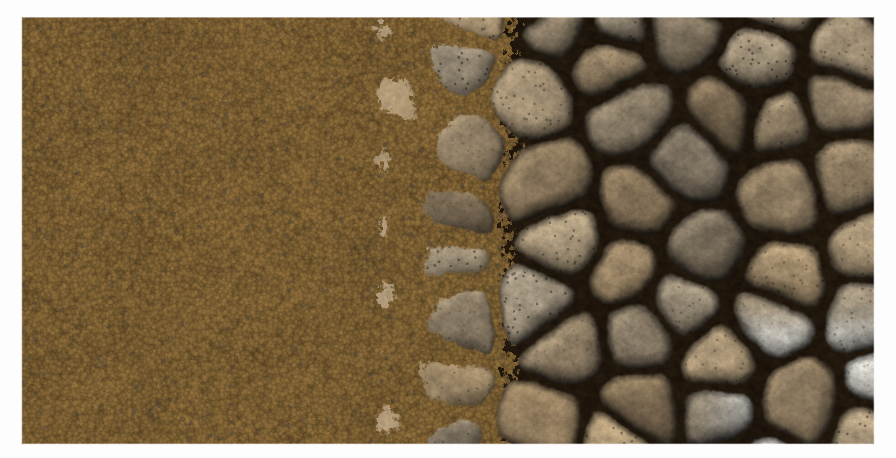
Write a Shadertoy shader that draws this texture.

```glsl
// Packed sand on the left giving way to a bed of rounded stones, in a white frame.
#define SAND vec3(0.455, 0.350, 0.185)
#define STONE_DARK vec3(0.47, 0.395, 0.295)
#define STONE_PALE vec3(0.70, 0.61, 0.47)
#define GAP_COLOR vec3(0.12, 0.085, 0.045)
#define FRAME_COLOR vec3(0.993)
#define PANEL vec4(0.048, 0.031, 1.908, 0.962)
#define STONE_CELL vec2(0.175, 0.140)
#define STONE_ORIGIN vec2(1.008, 0.141)
#define JITTER 0.62
#define ROUNDING 0.014
#define SHORE_LEFT 0.80
#define SHORE_RIGHT 1.15

vec2 hash2(vec2 p) {
    vec3 q = fract(p.xyx * vec3(0.1031, 0.1030, 0.0973));
    q += dot(q, q.yzx + 33.33);
    return fract((q.xx + q.yz) * q.zy);
}

// Cellular noise: x = distance to the nearest grain, y = random value of that grain.
vec2 grains(vec2 p) {
    vec2 cell = floor(p), nearest = vec2(9.0, 0.0);
    for (int j = -1; j <= 1; j++)
    for (int i = -1; i <= 1; i++) {
        vec2 id = cell + vec2(i, j);
        vec2 rnd = hash2(id + 17.0);
        float d = length(id + rnd - p);
        if (d < nearest.x) nearest = vec2(d, fract(rnd.x * 7.0 + rnd.y * 5.0));
    }
    return nearest;
}

// Layered, turned sines in about -1..1.
float mottle(vec2 p) {
    float sum = 0.0, amp = 0.5;
    for (int i = 0; i < 5; i++) {
        sum += amp * sin(p.x + 1.7 * sin(p.y)) * cos(p.y + 1.3 * sin(p.x * 0.8));
        p = mat2(1.5, 1.2, -1.2, 1.5) * p + 2.3;
        amp *= 0.65;
    }
    return sum;
}

// Staggered columns with random offsets.
vec2 stoneCenter(vec2 id) {
    float stagger = 0.5 * mod(id.x, 2.0);
    return STONE_ORIGIN + STONE_CELL * (id + vec2(0.0, -stagger) + JITTER * (hash2(id + 41.0) - 0.5));
}

// Rounded Voronoi stones: returns inner depth, outward slope and stone id.
float stones(vec2 p, out vec2 slope, out vec2 stoneId) {
    vec2 base = floor((p - STONE_ORIGIN) / STONE_CELL + 0.5);
    vec2 toOwn = vec2(0.0);
    float best = 9.0;
    for (int j = -2; j <= 2; j++)
    for (int i = -2; i <= 2; i++) {
        vec2 id = base + vec2(i, j);
        vec2 r = stoneCenter(id) - p;
        if (dot(r, r) < best) { best = dot(r, r); toOwn = r; stoneId = id; }
    }
    float total = 1e-9;
    slope = vec2(0.0);
    for (int j = -2; j <= 2; j++)
    for (int i = -2; i <= 2; i++) {
        vec2 id = stoneId + vec2(i, j);
        vec2 r = stoneCenter(id) - p;
        vec2 across = r - toOwn;
        if (dot(across, across) < 1e-6) continue;
        across = normalize(across);
        float w = exp(-dot(0.5 * (r + toOwn), across) / ROUNDING);
        total += w;
        slope += w * across;
    }
    slope /= total;
    return -ROUNDING * log(total);
}

vec3 sandColor(vec2 p) {
    vec2 fine = grains(p * 125.0), coarse = grains(p * 52.0 + 9.0);
    float shade = 1.20 - 0.30 * fine.x + 0.22 * (fine.y - 0.5) - 0.17 * coarse.x;
    shade += 0.07 * mottle(p * 14.0) + 0.04 * mottle(p * 70.0);
    vec3 col = SAND * shade;
    float pebble = step(0.90, coarse.y) * (1.0 - smoothstep(0.18, 0.42, coarse.x));
    return mix(col, vec3(0.34, 0.28, 0.19) * shade, 0.75 * pebble);
}

vec3 stoneColor(vec2 p, float depth, vec2 slope, vec2 id, float bury) {
    vec2 rnd = hash2(id + 5.0), tilt = hash2(id + 73.0) - 0.5;
    vec3 col = mix(STONE_DARK, STONE_PALE, 0.15 + 0.65 * rnd.x);
    col = mix(col, vec3(dot(col, vec3(0.34))) * vec3(1.05, 1.0, 0.91), 0.65 * rnd.y);
    // Pale grey shards gather in the lower right corner.
    float shard = step(0.62, rnd.y) * smoothstep(1.5, 1.65, p.x) * (1.0 - smoothstep(0.25, 0.35, p.y));
    col = mix(col, vec3(0.70, 0.69, 0.66), shard);
    // Rounded relief lit from above, with a broad facet.
    float rim = 1.0 - clamp(depth / 0.042, 0.0, 1.0);
    vec2 bump = slope * rim * 1.15 * (1.0 - 0.6 * bury) + tilt * 0.45;
    vec3 normal = normalize(vec3(bump + 0.10 * mottle(p * 48.0 + rnd * 9.0), 0.9));
    float light = max(dot(normal, normalize(vec3(-0.22, 0.62, 0.75))), 0.0);
    col *= 0.40 + 0.82 * light;
    col *= 1.0 + 0.13 * mottle(p * 38.0 + rnd * 20.0) + 0.09 * mottle(p * 150.0);
    // Small pits.
    vec2 pit = grains(p * 75.0);
    col *= 1.0 - 0.40 * step(0.78, pit.y) * (1.0 - smoothstep(0.10, 0.32, pit.x)) * rnd.x;
    return col * mix(0.45, 1.0, smoothstep(0.0, 0.018, depth + 0.02 * bury));
}

void mainImage(out vec4 fragColor, in vec2 fragCoord) {
    vec2 p = fragCoord / iResolution.y;
    float px = 1.0 / iResolution.y;
    vec2 warped = p + 0.007 * vec2(mottle(p * 19.0), mottle(p.yx * 21.0 + 4.0));
    vec2 slope, id;
    float depth = stones(warped, slope, id) - 0.002 - 0.005 * hash2(id + 29.0).x;

    // Sand rises over the stones towards the left and breaks up in grains.
    float bury = 1.0 - smoothstep(SHORE_LEFT, SHORE_RIGHT, p.x);
    float ragged = grains(p * 110.0).y - 0.5 + 0.7 * mottle(p * 60.0);
    float level = 0.036 * bury + max(0.84 - p.x, 0.0) * 0.8 + 0.014 * ragged * bury;
    float visible = smoothstep(-px, px + 0.003, depth - level);
    float shore = 1.0 - smoothstep(1.115, 1.125, p.x + 0.045 * ragged);

    vec3 ground = GAP_COLOR * (1.0 + 0.3 * mottle(p * 90.0));
    vec3 sand = sandColor(p);
    ground = mix(ground, sand, shore);
    vec3 stone = stoneColor(p, depth, slope, id, bury);
    stone = mix(stone, STONE_PALE * (1.08 + 0.12 * ragged), 0.75 * smoothstep(0.65, 0.9, bury));
    vec3 col = mix(ground, stone, visible);

    // White frame.
    vec2 inset = min(p - PANEL.xy, PANEL.zw - p);
    float inside = smoothstep(-px, px, min(inset.x, inset.y));
    fragColor = vec4(mix(FRAME_COLOR, clamp(col, 0.0, 1.0), inside), 1.0);
}
```
